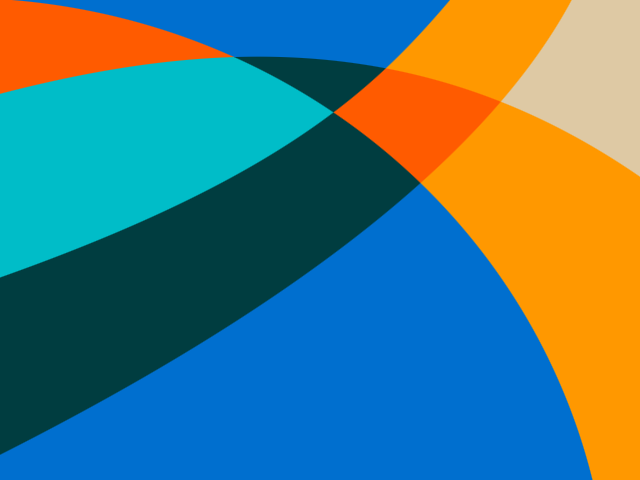
Give the GLSL for this background, as a Shadertoy shader.

```glsl
// Flat overlapping bands of colour, cut by four sweeping curves.

// Layout space: x runs right, y runs down from the top edge.
const vec2 LAYOUT_SIZE = vec2(7.68, 5.76);

// Large ellipse rising from the lower left
const vec2 ELLIPSE_CENTER = vec2(-0.52, 7.494);
const vec2 ELLIPSE_RADII = vec2(7.8415, 7.521);

// Shallow arch: crest, then bend and its change along x
const vec2 ARCH_CREST = vec2(3.1, 0.68);
const float ARCH_BEND = 0.0554;
const float ARCH_SKEW = 0.0029;

// Diagonal curves: x at the top edge, then coefficients of y, y^2, y^3, y^4
const float UPPER_START = 5.4;
const vec4 UPPER_SWEEP = vec4(-0.8532, -0.0508, -0.0695, 0.00465);
const float LOWER_START = 6.86;
const vec4 LOWER_SWEEP = vec4(-0.5355, -0.1322, 0.0, 0.0);

const vec3 BLUE = vec3(0.0, 0.435, 0.81);
const vec3 ORANGE = vec3(1.0, 0.596, 0.0);
const vec3 VERMILION = vec3(1.0, 0.357, 0.0);
const vec3 DEEP_TEAL = vec3(0.0, 0.24, 0.25);
const vec3 TURQUOISE = vec3(0.0, 0.74, 0.785);
const vec3 SAND = vec3(0.87, 0.79, 0.645);

// Smooth step across one pixel; 1 where the field is positive
float coverage(float field) {
    return clamp(0.5 + field / fwidth(field), 0.0, 1.0);
}

// Positive inside the ellipse
float ellipseField(vec2 p) {
    return 1.0 - length((p - ELLIPSE_CENTER) / ELLIPSE_RADII);
}

// Positive below the arch
float archField(vec2 p) {
    float u = p.x - ARCH_CREST.x;
    return p.y - ARCH_CREST.y - u * u * (ARCH_BEND + ARCH_SKEW * u);
}

// Positive to the right of a diagonal curve
float sweepField(vec2 p, float start, vec4 k) {
    return p.x - start - p.y * (k.x + p.y * (k.y + p.y * (k.z + p.y * k.w)));
}

void mainImage(out vec4 fragColor, in vec2 fragCoord) {
    vec2 uv = fragCoord / iResolution.xy;
    vec2 p = vec2(uv.x, 1.0 - uv.y) * LAYOUT_SIZE;

    float inEllipse = coverage(ellipseField(p));
    float inArch = coverage(archField(p));
    float pastUpper = coverage(sweepField(p, UPPER_START, UPPER_SWEEP));
    float pastLower = coverage(sweepField(p, LOWER_START, LOWER_SWEEP));

    // Colours of the three diagonal zones, split by arch and ellipse
    vec3 upperZone = mix(mix(BLUE, DEEP_TEAL, inArch),
                         mix(VERMILION, TURQUOISE, inArch), inEllipse);
    vec3 middleZone = mix(mix(ORANGE, VERMILION, inArch), DEEP_TEAL, inEllipse);
    vec3 lowerZone = mix(mix(SAND, ORANGE, inArch), BLUE, inEllipse);

    vec3 color = mix(mix(upperZone, middleZone, pastUpper), lowerZone, pastLower);
    fragColor = vec4(color, 1.0);
}
```
